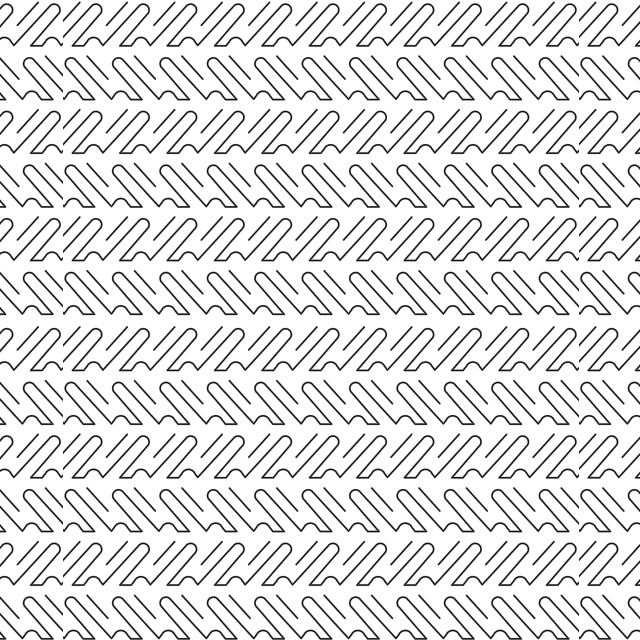
Give the GLSL for this pattern, as a WebGL 1 fragment shader.

```glsl
precision highp float;
uniform vec2 u_resolution;

float segment(vec2 p, vec2 a, vec2 b) {
  vec2 ab = b - a;
  vec2 ap = p - a;
  return length(ap - ab * clamp(dot(ap, ab) / dot(ab, ab), 0.0, 1.0));
}

// Arc of a circle lying beyond a cut across the given axis
float arc(vec2 p, vec2 center, float radius, vec2 axis, float cut) {
  vec2 q = p - center;
  return dot(q, axis) > cut ? abs(length(q) - radius) : 1e3;
}

// Slanted hairpin, arched foot and loose stroke; y points down
float motif(vec2 p) {
  float d = segment(p, vec2(-5.0, 30.3), vec2(19.7, 3.0));

  // Hairpin
  d = min(d, segment(p, vec2(-9.4, 54.5), vec2(33.8, 7.4)));
  d = min(d, segment(p, vec2(44.2, 16.6), vec2(11.0, 55.0)));
  d = min(d, arc(p, vec2(39.0, 12.0), 7.0, vec2(0.66, -0.75), 0.0));

  // Foot
  d = min(d, segment(p, vec2(11.0, 55.0), vec2(24.5, 55.0)));
  d = min(d, segment(p, vec2(24.5, 55.0), vec2(28.5, 50.0)));
  d = min(d, arc(p, vec2(36.3, 53.5), 8.5, vec2(0.0, -1.0), 3.5));
  return min(d, segment(p, vec2(44.1, 50.0), vec2(47.5, 54.5)));
}

void main() {
  // The canvas is 768 units wide, measured from the top left
  vec2 p = gl_FragCoord.xy / u_resolution * 768.0;
  p.y = 768.0 - p.y;
  float pixel = 768.0 / min(u_resolution.x, u_resolution.y);

  // Large tiles, whose side edges cut the motifs short
  vec2 tile = mod(p - vec2(76.0, 0.0), vec2(619.0, 389.5));

  // Three pairs of rows in each tile
  float y = tile.y - 128.8 * min(floor(tile.y / 128.8), 2.0);
  float x = mod(tile.x, 56.9);

  // The lower row of each pair leans the other way
  if (y > 61.0) {
    y -= 64.5;
    x = 48.4 - x;
  }

  float d = 1e3;
  for (int i = -1; i <= 1; i++) {
    d = min(d, motif(vec2(x + float(i) * 56.9, y)));
  }

  float ink = 1.0 - smoothstep(-0.75 * pixel, 0.75 * pixel, d - 1.0);
  gl_FragColor = vec4(mix(vec3(1.0), vec3(0.07), ink), 1.0);
}
```
